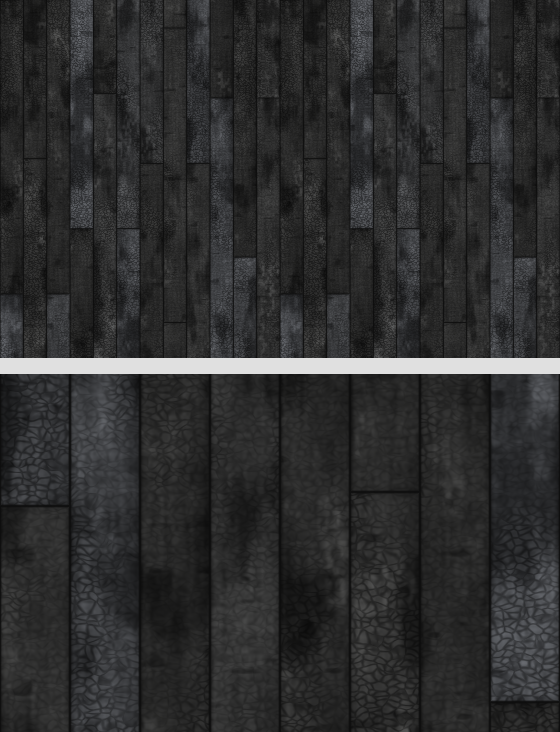
Top, the full canvas; bottom, a detail of the centre.
This texture is drawn by a Shadertoy shader. Its source:

```glsl
float hash(vec2 p) {
    return fract(sin(dot(p, vec2(127.1, 311.7))) * 43758.5453);
}

float noise(vec2 p) {
    vec2 cell = floor(p), f = fract(p);
    f = f * f * (3.0 - 2.0 * f);
    return mix(mix(hash(cell), hash(cell + vec2(1, 0)), f.x),
               mix(hash(cell + vec2(0, 1)), hash(cell + vec2(1, 1)), f.x), f.y);
}

float fbm(vec2 p) {
    float sum = 0.0, weight = 0.53;
    for (int i = 0; i < 4; i++) {
        sum += weight * noise(p);
        p = p * 2.1 + 7.3;
        weight *= 0.5;
    }
    return sum;
}

// Distance between the two nearest cell centres: zero along the cracks
float crackle(vec2 p) {
    vec2 cell = floor(p);
    float nearest = 8.0, second = 8.0;
    for (int y = -1; y <= 1; y++) {
        for (int x = -1; x <= 1; x++) {
            vec2 c = cell + vec2(x, y);
            float d = length(c + vec2(hash(c), hash(c + 51.7)) - p);
            second = min(second, max(nearest, d));
            nearest = min(nearest, d);
        }
    }
    return second - nearest;
}

void mainImage(out vec4 fragColor, in vec2 fragCoord) {
    // Plank widths, measured from the top left; twelve columns repeat
    float pixel = 24.0 / iResolution.x;
    vec2 p = vec2(fragCoord.x, iResolution.y - fragCoord.y) * pixel;
    float column = mod(floor(p.x), 12.0);

    // Staggered joints: each group of three steps up, its middle plank is offset
    float boardLength = 12.62;
    float middle = 1.0 - abs(mod(column, 3.0) - 1.0);
    float joint = mod(12.6 - 2.8 * floor(column / 3.0) - 5.8 * middle, boardLength);
    float run = (p.y - joint) / boardLength;
    float row = floor(run);
    vec2 local = vec2(fract(p.x), fract(run) * boardLength);
    vec2 q = local + vec2(column * 17.3, row * 31.7 + 90.0);

    // Base tone of each board, alternating along the column
    float upperTone[12] = float[12](0.135, 0.13, 0.14, 0.24, 0.145, 0.19,
                                    0.18, 0.15, 0.21, 0.115, 0.145, 0.165);
    float lowerTone[12] = float[12](0.22, 0.155, 0.20, 0.125, 0.17, 0.21,
                                    0.135, 0.155, 0.16, 0.21, 0.205, 0.165);
    int index = int(column);
    float baseTone = mod(row, 2.0) > 0.5 ? upperTone[index] : lowerTone[index];
    float tone = baseTone * 1.21;

    // Soot clouds and scorched patches
    float cloud = fbm(q * vec2(1.2, 0.5));
    tone *= 0.62 + 0.76 * cloud;
    tone *= 1.0 - 0.45 * smoothstep(0.50, 0.72, fbm(q * vec2(1.3, 0.6) + 40.0));

    // Long grain and fine saw marks across it
    tone *= 0.91 + 0.18 * noise(q * vec2(16.0, 1.3));
    tone *= 0.92 + 0.16 * noise(q * vec2(2.0, 14.0));
    tone *= 0.90 + 0.20 * noise(q * 19.0);

    // Charred scales, strongest in patches
    float charred = smoothstep(0.42, 0.70, fbm(q * vec2(0.9, 0.4) + 80.0));
    vec2 warp = 0.10 * vec2(noise(q * 6.0), noise(q * 6.0 + 30.0));
    float scales = smoothstep(0.0, 0.5, crackle((q + warp) * vec2(7.0, 10.5)));
    tone *= mix(1.0, 0.70 + 0.45 * scales, 0.3 + 0.7 * charred);

    // Pale ash flakes and rare dark nicks
    float ash = smoothstep(0.58, 0.76, fbm(q * vec2(1.6, 0.8) + 120.0));
    tone += 0.09 * ash * smoothstep(0.25, 0.85, noise(q * vec2(10.0, 7.0)));
    tone *= 1.0 - 0.3 * smoothstep(0.82, 0.96, noise(q * vec2(2.5, 6.0) + 60.0));

    // Shaded borders and dark gaps
    float side = min(local.x, 1.0 - local.x);
    float end = min(local.y, boardLength - local.y);
    float border = min(side, end);
    tone *= 0.84 + 0.16 * smoothstep(0.02, 0.12, border);
    tone += 0.015 * smoothstep(0.03, 0.06, local.x) * (1.0 - smoothstep(0.06, 0.12, local.x));
    float gap = 1.0 - smoothstep(0.020 - 0.5 * pixel, 0.020 + 0.5 * pixel, border);

    // Lighter boards lean to cold slate
    vec3 tint = mix(vec3(1.0, 1.0, 0.99), vec3(0.975, 1.0, 1.05),
                    smoothstep(0.15, 0.22, baseTone));
    vec3 color = mix(tone * tint, vec3(0.05), gap * 0.85);
    fragColor = vec4(color, 1.0);
}
```
